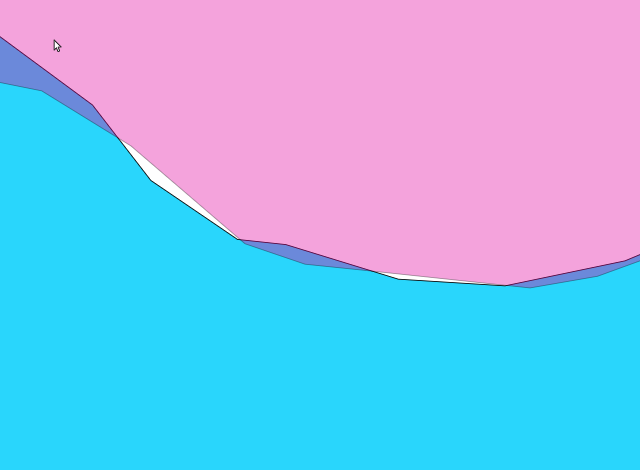
Reproduce this background procedurally as a Shadertoy shader.

```glsl
// Two overlapping terrain profiles: an opaque cyan ground below one broken line,
// and a translucent magenta sheet above another, over white, with a small pointer.
// Each layer is a signed polyline distance, composited from back to front.
#define ASPECT 1.3617
#define LINE_WIDTH 0.00178
#define SHEET_ALPHA 0.36
#define PAPER vec3(1.0)
#define GROUND vec3(0.16, 0.84, 0.99)
#define SHEET vec3(0.88, 0.0, 0.615)
#define INK vec3(0.0)
#define POINTER_TIP vec2(0.1152, 0.9149)

const int PROFILE_COUNT = 9;
const int POINTER_COUNT = 7;

// Profiles run left to right, in units of canvas height.
const vec2 GROUND_PROFILE[PROFILE_COUNT] = vec2[](
    vec2(-0.05, 0.9589), vec2(0.1968, 0.7766), vec2(0.3209, 0.6161),
    vec2(0.5053, 0.4906), vec2(0.6082, 0.4796), vec2(0.8475, 0.4060),
    vec2(1.0745, 0.3918), vec2(1.3298, 0.4450), vec2(1.40, 0.4743));

const vec2 SHEET_PROFILE[PROFILE_COUNT] = vec2[](
    vec2(-0.05, 0.8345), vec2(0.0887, 0.8067), vec2(0.2784, 0.6897),
    vec2(0.5213, 0.4814), vec2(0.6489, 0.4379), vec2(0.7943, 0.4229),
    vec2(1.1277, 0.3874), vec2(1.2713, 0.4122), vec2(1.40, 0.4589));

// Pointer outline, relative to its tip.
const vec2 POINTER[POINTER_COUNT] = vec2[](
    vec2(0.0, 0.0), vec2(0.0, -0.0213), vec2(0.0048, -0.0168),
    vec2(0.0083, -0.0246), vec2(0.0117, -0.0232),
    vec2(0.0085, -0.0151), vec2(0.0147, -0.0147));

float segmentDistance(vec2 p, vec2 a, vec2 b) {
    vec2 ap = p - a, ab = b - a;
    return length(ap - ab * clamp(dot(ap, ab) / dot(ab, ab), 0.0, 1.0));
}

// Signed distance to a profile, positive above it.
float profileDistance(vec2 p, vec2 profile[PROFILE_COUNT]) {
    float d = 10.0, side = 1.0;
    for (int i = 0; i < PROFILE_COUNT - 1; i++) {
        vec2 a = profile[i], b = profile[i + 1];
        d = min(d, segmentDistance(p, a, b));
        if (p.x >= a.x && p.x < b.x) {
            float height = mix(a.y, b.y, (p.x - a.x) / (b.x - a.x));
            side = p.y < height ? -1.0 : 1.0;
        }
    }
    return d * side;
}

// Signed distance to the pointer, negative inside (even-odd crossings).
float pointerDistance(vec2 p) {
    float d = 10.0, side = 1.0;
    for (int i = 0; i < POINTER_COUNT; i++) {
        vec2 a = POINTER[i], b = POINTER[(i + 1) % POINTER_COUNT];
        d = min(d, segmentDistance(p, a, b));
        if ((a.y > p.y) != (b.y > p.y)) {
            float crossing = mix(a.x, b.x, (p.y - a.y) / (b.y - a.y));
            if (p.x < crossing) side = -side;
        }
    }
    return d * side;
}

// Antialiased coverage of the region where d is negative.
float fill(float d, float pixel) {
    return clamp(0.5 - d / pixel, 0.0, 1.0);
}

// Coverage of a thin line, fading when narrower than a pixel.
float stroke(float d, float pixel) {
    float reach = 0.5 * (LINE_WIDTH + pixel) - abs(d);
    return clamp(reach / pixel, 0.0, min(1.0, LINE_WIDTH / pixel));
}

void mainImage(out vec4 fragColor, in vec2 fragCoord) {
    vec2 p = fragCoord / iResolution.xy * vec2(ASPECT, 1.0);
    float pixel = 1.0 / iResolution.y;

    // Opaque ground with a dark rim
    float ground = profileDistance(p, GROUND_PROFILE);
    vec3 color = mix(PAPER, GROUND, fill(ground, pixel));
    color = mix(color, INK, stroke(ground, pixel));

    // Translucent sheet and its faint rim
    float sheet = profileDistance(p, SHEET_PROFILE);
    color = mix(color, SHEET, SHEET_ALPHA * fill(-sheet, pixel));
    color = mix(color, INK, SHEET_ALPHA * stroke(sheet, pixel));

    // Pointer
    float pointer = pointerDistance(p - POINTER_TIP);
    color = mix(color, PAPER, fill(pointer, pixel));
    color = mix(color, INK, stroke(pointer, pixel));

    fragColor = vec4(color, 1.0);
}
```
